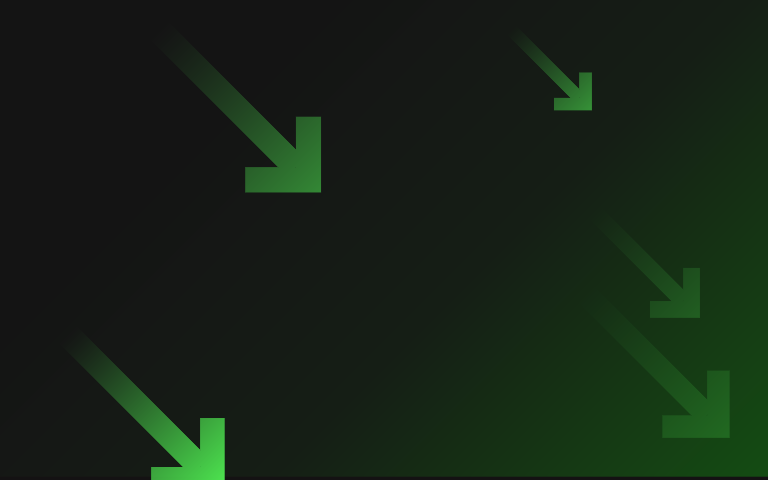
A Shadertoy shader for this background:

```glsl
const vec3 CHARCOAL = vec3(0.080, 0.080, 0.080);
const vec3 MOSS = vec3(0.082, 0.118, 0.082);
const vec3 FOREST = vec3(0.080, 0.300, 0.075);
const vec3 STRIP = vec3(0.080, 0.070, 0.075);
const vec3 ARROW_GREEN = vec3(0.31, 0.92, 0.32);

const float ASPECT = 1.6;
const float MOSS_START = 0.28;
const float FOREST_START = 0.60;
const float STRIP_HEIGHT = 0.007;
const float BAR_WIDTH = 1.0 / 3.0;  // relative to the head
const float TAIL_REACH = 2.13;      // relative to the head
const float FADE_POWER = 1.2;

// Tip x, tip y, head size, opacity
const int ARROW_COUNT = 5;
const vec4 ARROWS[ARROW_COUNT] = vec4[](
    vec4(0.669, 0.599, 0.158, 0.53),
    vec4(1.233, 0.770, 0.079, 0.57),
    vec4(1.458, 0.338, 0.104, 0.22),
    vec4(1.520, 0.088, 0.140, 0.22),
    vec4(0.468, -0.024, 0.153, 1.00));

vec3 backdrop(vec2 p) {
    float t = (p.x + 1.0 - p.y) / (ASPECT + 1.0);
    vec3 color = mix(CHARCOAL, MOSS, clamp((t - MOSS_START) / (FOREST_START - MOSS_START), 0.0, 1.0));
    return mix(color, FOREST, clamp((t - FOREST_START) / (1.0 - FOREST_START), 0.0, 1.0));
}

// Arrow with its tip at the origin, pointing away from positive q
float arrowDistance(vec2 q) {
    float nearSide = min(q.x, q.y);
    float farSide = max(q.x, q.y);
    float head = max(max(-nearSide, farSide - 1.0), nearSide - BAR_WIDTH);

    float along = 0.5 * (q.x + q.y);
    float across = abs(q.x - q.y) * inversesqrt(2.0);
    float shaft = max(across - 0.5 * BAR_WIDTH, max(BAR_WIDTH - along, along - TAIL_REACH));
    return min(head, shaft);
}

void mainImage(out vec4 fragColor, in vec2 fragCoord) {
    vec2 p = fragCoord / iResolution.xy * vec2(ASPECT, 1.0);
    float pixel = 1.0 / iResolution.y;

    // Diagonal gradient and thin lower strip
    vec3 color = backdrop(p);
    color = mix(STRIP, color, smoothstep(-0.5, 0.5, (p.y - STRIP_HEIGHT) / pixel));

    // Arrows fading out toward their tails
    for (int i = 0; i < ARROW_COUNT; i++) {
        vec4 arrow = ARROWS[i];
        vec2 q = vec2(arrow.x - p.x, p.y - arrow.y) / arrow.z;
        float edge = arrowDistance(q) * arrow.z / pixel;
        float coverage = 1.0 - smoothstep(-0.5, 0.5, edge);
        float fade = clamp(1.0 - 0.5 * (q.x + q.y) / TAIL_REACH, 0.0, 1.0);
        color = mix(color, ARROW_GREEN, coverage * arrow.w * pow(fade, FADE_POWER));
    }

    fragColor = vec4(color, 1.0);
}
```
